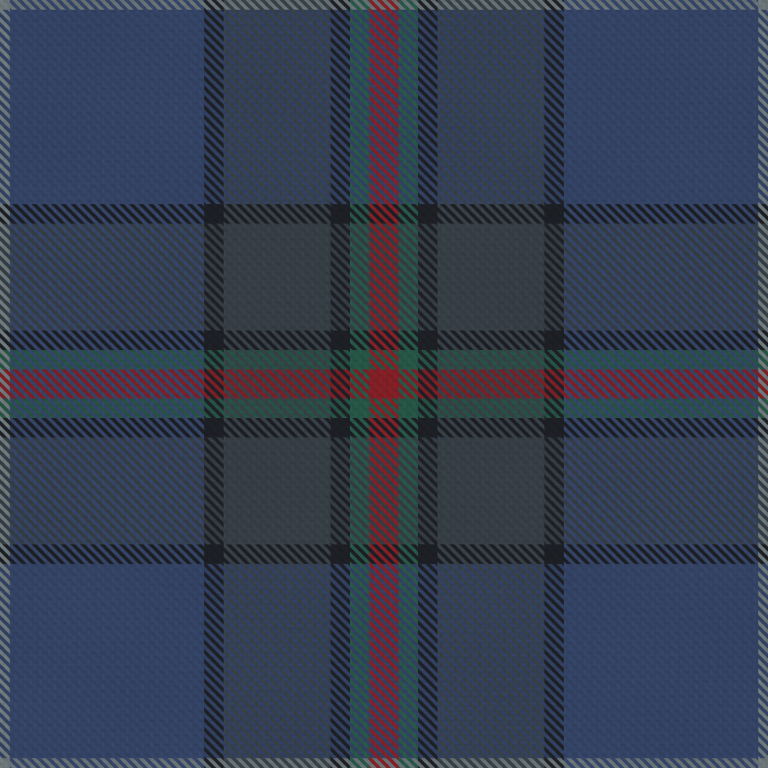
A WebGL 1 fragment shader for this pattern:

```glsl
precision highp float;
// Twill-woven tartan: one symmetric sett of blue, slate, black, green and red with a pale edge line.
uniform vec2 u_resolution;

const float TAU = 6.2831853;
const float UNITS = 79.0; // sett width in yarn units, one twill rib per unit

// Blend to the next yarn colour beyond a band edge
vec3 band(vec3 inner, vec3 outer, float edge, float d, float aa) {
  return mix(inner, outer, smoothstep(edge - aa, edge + aa, d));
}

// Yarn colour across the sett, mirrored about its centre
vec3 yarnColor(float t, float aa) {
  vec3 black = vec3(0.11, 0.12, 0.14);
  vec3 green = vec3(0.15, 0.33, 0.27);
  float d = abs(fract(t) - 0.5) * UNITS;
  vec3 c = band(vec3(0.50, 0.12, 0.15), green, 1.5, d, aa);
  c = band(c, black, 3.5, d, aa);
  c = band(c, vec3(0.21, 0.24, 0.27), 5.5, d, aa);
  c = band(c, black, 16.5, d, aa);
  c = band(c, vec3(0.20, 0.26, 0.39), 18.5, d, aa);
  return band(c, vec3(0.42, 0.46, 0.47), 38.5, d, aa);
}

// Uneven yarn thickness; whole frequencies keep it periodic
float yarnTone(float t, float along) {
  return sin(TAU * 61.0 * t + 2.0 * sin(TAU * 5.0 * along))
       + sin(TAU * 97.0 * t + 1.5 * sin(TAU * 3.0 * along));
}

void main() {
  vec2 uv = gl_FragCoord.xy / u_resolution;
  float aa = UNITS / min(u_resolution.x, u_resolution.y);

  // Diagonal 2/2 twill: half of each rib shows warp, half weft
  float phase = fract((uv.x + uv.y) * UNITS);
  float rib = abs(phase - 0.5);
  float warpOnTop = smoothstep(0.25 - aa, 0.25 + aa, rib);

  vec3 warp = yarnColor(uv.x, 0.6 * aa) * (1.0 + 0.012 * yarnTone(uv.x, uv.y));
  vec3 weft = yarnColor(uv.y, 0.6 * aa) * (1.0 + 0.012 * yarnTone(uv.y, uv.x));
  vec3 color = mix(weft, warp, warpOnTop);

  // Ribs and single threads, fading out when too fine to resolve
  float detail = 1.0 - smoothstep(0.25, 0.6, aa);
  color *= 1.0 + 0.035 * detail * cos(TAU * phase);
  float thread = mix(sin(TAU * 158.0 * uv.y), sin(TAU * 158.0 * uv.x), warpOnTop);
  color *= 1.0 + 0.025 * detail * thread;

  // Faint broad unevenness of the cloth
  float cloth = sin(TAU * (3.0 * uv.x + 2.0 * uv.y)) * sin(TAU * (4.0 * uv.y - uv.x));
  gl_FragColor = vec4(color * (1.0 + 0.012 * cloth), 1.0);
}
```
